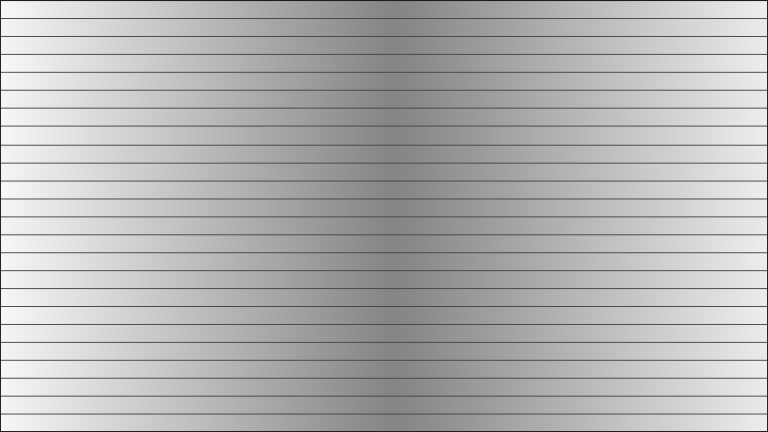
Give the GLSL for this pattern, as a WebGL 2 fragment shader.

```glsl
#version 300 es
precision highp float;
// A stack of thin horizontal strips, ruled with dark lines and framed.
// Each strip fades from light ends to a dark valley just right of centre;
// a slow ripple down the stack varies how light the ends of each strip are.

uniform vec2 u_resolution;
out vec4 fragColor;

// Lengths are fractions of the canvas height, unless noted.
const float ROWS         = 24.0;
const float FIRST_LINE   = 0.0014;   // top rule, measured from the top
const float ROW_PITCH    = 0.04149;
const float TALL_ROW     = 7.0;      // index of the one taller strip
const float TALL_EXTRA   = 0.0028;
const float LINE_WIDTH   = 0.0022;
const float FRAME_WIDTH  = 0.0022;

const float VALLEY_X     = 0.515;    // fraction of the width
const float VALLEY_ROUND = 0.012;    // softening of the valley's crease
const float VALLEY_GRAY  = 0.525;
const float LEFT_GRAY    = 0.975;
const float RIGHT_GRAY   = 0.935;
const float LINE_GRAY    = 0.27;
const float FRAME_GRAY   = 0.10;

const float RIPPLE       = 0.008;    // change of lightness between strips
const float RIPPLE_ROWS  = 3.4;      // strips per ripple
const float RIPPLE_PHASE = 3.2;      // index of a light strip
const float TAU          = 6.28319;

// Exact share of a pixel covered by a stroke centred at distance d.
float strokeCoverage(float d, float width, float pixel) {
    float lo = max(d - 0.5 * pixel, -0.5 * width);
    float hi = min(d + 0.5 * pixel, 0.5 * width);
    return clamp((hi - lo) / pixel, 0.0, 1.0);
}

// Height of rule k below the top edge.
float ruleDepth(float k) {
    return FIRST_LINE + k * ROW_PITCH + TALL_EXTRA * step(TALL_ROW + 0.5, k);
}

// Lightness of a strip across the width, x in 0..1.
float stripGray(float x, float row) {
    float d = x - VALLEY_X;
    float span = d < 0.0 ? VALLEY_X : 1.0 - VALLEY_X;
    float endGray = d < 0.0 ? LEFT_GRAY : RIGHT_GRAY;
    float t = (sqrt(d * d + VALLEY_ROUND * VALLEY_ROUND) - VALLEY_ROUND) / span;
    float ripple = RIPPLE * cos(TAU * (row - RIPPLE_PHASE) / RIPPLE_ROWS);
    return mix(VALLEY_GRAY, endGray, t) + ripple * t;
}

void main() {
    float pixel = 1.0 / u_resolution.y;
    vec2 p = gl_FragCoord.xy * pixel;
    float width = u_resolution.x * pixel;
    float depth = 1.0 - p.y;

    // Find the strip and its nearest rules.
    float row = 0.0;
    float lines = 0.0;
    for (float k = 0.0; k <= ROWS; k++) {
        float d = depth - ruleDepth(k);
        if (k < ROWS && d > 0.0) row = k;
        lines = max(lines, strokeCoverage(d, LINE_WIDTH, pixel));
    }

    // Frame along all four edges.
    float edge = min(min(p.x, width - p.x), min(p.y, depth));
    float frame = strokeCoverage(edge - 0.5 * FRAME_WIDTH, FRAME_WIDTH, pixel);

    float gray = stripGray(p.x / width, row);
    gray = mix(gray, LINE_GRAY, lines);
    gray = mix(gray, FRAME_GRAY, frame);
    fragColor = vec4(vec3(gray), 1.0);
}
```
